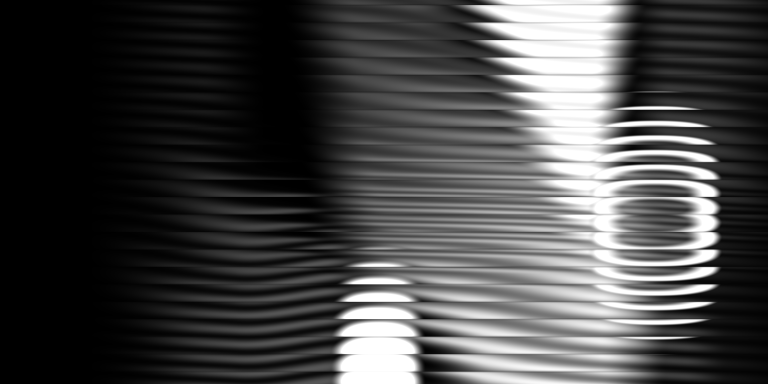
This background is drawn by a Shadertoy shader. Its source:

```glsl
// Monochrome light forms seen through horizontal ribbed glass.
// A soft scene of bands, a ring and a blob is sampled with a sawtooth vertical
// shift, so every rib shows a squeezed, overlapping slice of the scene.

const float RIB_COUNT = 22.0;
const float RIB_OFFSET = 0.29;      // phase of the ribs, from the top
const float REFRACTION = 0.23;      // vertical range added inside each rib
const int SAMPLES = 6;              // vertical antialiasing

const vec2 RING_CENTER = vec2(1.705, 0.575);
const vec2 RING_RADIUS = vec2(0.170, 0.237);
const float RING_INNER = 0.68;
const vec2 BLOB_CENTER = vec2(0.985, 1.02);
const vec2 BLOB_RADIUS = vec2(0.120, 0.315);

const float STREAM_LIGHT = 1.15;
const float RING_LIGHT = 1.05;
const float BLOB_LIGHT = 1.25;
const float EDGE_SHADE = 0.22;

// Soft interval from left to right, with a feather for each side.
float band(float x, float left, float right, float featherL, float featherR) {
    return smoothstep(left - featherL, left + featherL, x)
         * (1.0 - smoothstep(right - featherR, right + featherR, x));
}

// Rounded radial distance: 1.0 on the outline.
float roundedRadius(vec2 p, vec2 center, vec2 radius) {
    vec2 q = abs(p - center) / radius;
    return pow(pow(q.x, 2.3) + pow(q.y, 2.3), 1.0 / 2.3);
}

// Slanted folds that bend the other way in the lower left centre.
float folds(vec2 p) {
    float bend = smoothstep(0.62, 0.95, p.x) * smoothstep(0.45, 0.7, p.y);
    float phase = 12.0 * p.x - 21.0 * p.y - 7.0 * bend;
    phase += 0.9 * sin(5.0 * p.x + 7.0 * p.y);
    return 0.5 + 0.5 * sin(phase);
}

// Unrefracted light; p.x runs 0..2 rightward, p.y runs 0..1 downward.
float scene(vec2 p) {
    float x = p.x;
    float d = p.y;
    float fold = folds(p);

    // Dim veils on the left and at the far right
    float low = smoothstep(0.35, 0.75, d);
    float veil = band(x, 0.38, 0.61 + 0.32 * low, 0.17, 0.09);
    float light = veil * mix(0.08, 0.27, low * smoothstep(0.25, 0.75, x))
                * mix(0.15, 1.25, fold);
    light += band(x, 1.68, 1.98, 0.07, 0.16) * mix(0.17, 0.07, low)
           * mix(0.4, 1.3, fold);

    // Broad grey sheet drifting to the right
    float sheetLeft = 0.83 + 0.12 * d + 0.24 * smoothstep(0.55, 1.0, d);
    float sheetRight = 1.15 + 0.50 * smoothstep(-0.05, 0.65, d);
    float sheet = band(x, sheetLeft, sheetRight, 0.09, 0.09);
    float sheetLight = mix(0.34, 0.66, smoothstep(0.1, 0.85, d));
    sheetLight *= 0.72 + 0.4 * smoothstep(0.85, 1.45, x);
    light += sheet * sheetLight * mix(0.62, 1.12, fold);

    // Faint remainder below the ring and beside the blob
    light += band(x, 1.08, 1.84, 0.06, 0.06) * smoothstep(0.65, 0.9, d)
           * 0.15 * fold;

    // Bright stream falling from the top
    float streamLeft = 1.25 + 0.44 * d;
    float streamRight = 1.62 - 0.09 * d + 0.14 * smoothstep(0.35, 0.65, d);
    float stream = band(x, streamLeft, streamRight, 0.055, 0.06);
    stream *= 1.0 - 0.85 * smoothstep(0.46, 0.76, d);
    light = mix(light, STREAM_LIGHT, stream * mix(0.82, 1.0, fold));

    // Hollow ring
    float ringE = roundedRadius(p, RING_CENTER, RING_RADIUS);
    float ringDisc = 1.0 - smoothstep(0.88, 1.04, ringE);
    float ringLine = ringDisc * smoothstep(RING_INNER - 0.2, RING_INNER + 0.1, ringE);
    light = mix(light, 0.22 + 0.25 * fold, ringDisc * 0.7);
    light = mix(light, RING_LIGHT, ringLine);

    // Blob rising from the lower edge
    float blobE = roundedRadius(p, BLOB_CENTER, BLOB_RADIUS);
    light = mix(light, BLOB_LIGHT, 1.0 - smoothstep(0.68, 1.04, blobE));
    return light;
}

// Scene through the ribs, with a thin shade along each joint.
float ribbedGlass(vec2 p) {
    float t = fract(p.y * RIB_COUNT - RIB_OFFSET);
    float shifted = p.y + REFRACTION * (t - 0.5);
    float joint = 1.0 - smoothstep(0.0, 0.1, min(t, 1.0 - t));
    return scene(vec2(p.x, shifted)) * (1.0 - EDGE_SHADE * joint);
}

void mainImage(out vec4 fragColor, in vec2 fragCoord) {
    float light = 0.0;
    for (int i = 0; i < SAMPLES; i++) {
        float jitter = (float(i) + 0.5) / float(SAMPLES) - 0.5;
        vec2 uv = (fragCoord + vec2(0.0, jitter)) / iResolution.xy;
        light += clamp(ribbedGlass(vec2(2.0 * uv.x, 1.0 - uv.y)), 0.0, 1.0);
    }
    fragColor = vec4(vec3(light / float(SAMPLES)), 1.0);
}
```
